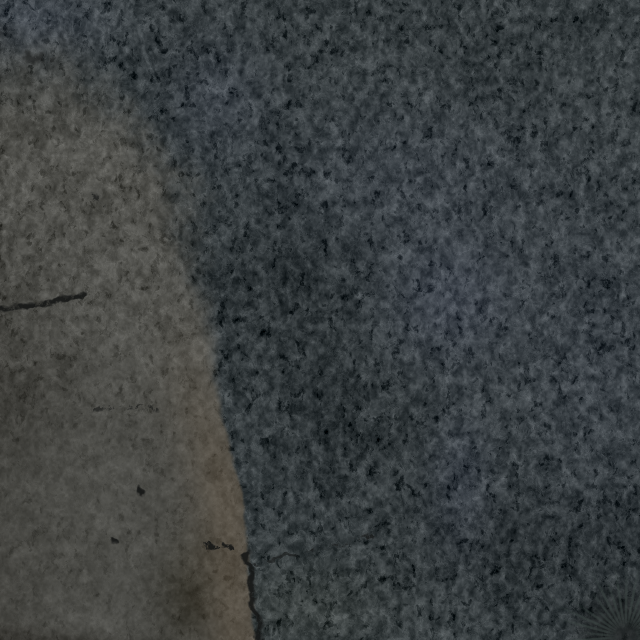
Reproduce this texture procedurally as a Shadertoy shader.

```glsl
// Weathered slate wall with a warm stone slab, hairline cracks and a needle sprig
const vec3 SLATE = vec3(0.212, 0.237, 0.246);
const vec3 BLUE_TINT = vec3(0.040, 0.040, 0.062);
const vec3 SHADE = vec3(0.052, 0.054, 0.054);
const vec3 SLAB = vec3(0.297, 0.297, 0.280);
const vec3 WARM_TINT = vec3(0.042, 0.018, -0.005);
const vec3 CRACK_COLOR = vec3(0.075, 0.080, 0.078);
const vec3 NEEDLE_COLOR = vec3(0.235, 0.275, 0.265);
const float GRAIN_SCALE = 88.0;
const float GRAIN_STRENGTH = 0.27;
const float PIT_STRENGTH = 0.120;
const float FINE_STRENGTH = 0.050;
const vec2 SPRIG_ROOT = vec2(0.978, 0.005);
const float NEEDLE_COUNT = 38.0;

float hash(vec2 p) {
    vec3 q = fract(p.xyx * 0.1031);
    q += dot(q, q.yzx + 33.33);
    return fract((q.x + q.y) * q.z);
}

float noise(vec2 p) {
    vec2 i = floor(p), f = fract(p);
    f = f * f * (3.0 - 2.0 * f);
    float low = mix(hash(i), hash(i + vec2(1, 0)), f.x);
    float high = mix(hash(i + vec2(0, 1)), hash(i + vec2(1, 1)), f.x);
    return mix(low, high, f.y);
}

float fbm(vec2 p) {
    float sum = 0.0, weight = 0.5;
    for (int i = 0; i < 4; i++) {
        sum += weight * (noise(p) - 0.5);
        p = mat2(0.8, 0.6, -0.6, 0.8) * p * 2.03 + 17.3;
        weight *= 0.58;
    }
    return sum;
}

// Soft elliptical patch
float patchAt(vec2 p, vec2 center, vec2 radius) {
    vec2 d = (p - center) / radius;
    return exp(-dot(d, d));
}

// Stroke between two points
float stroke(vec2 p, vec2 a, vec2 b, float width) {
    vec2 ab = b - a;
    float t = clamp(dot(p - a, ab) / dot(ab, ab), 0.0, 1.0);
    return 1.0 - smoothstep(width * 0.35, width * 1.3, length(p - a - ab * t));
}

float slabEdge(float y) {
    float bulge = 0.015 * exp(-pow((y - 0.22) / 0.12, 2.0));
    return 0.400 - 0.165 * y - 0.60 * max(y - 0.71, 0.0) + bulge;
}

// Broad slate tones: blue bloom and dark stains
vec3 slateTone(vec2 p) {
    float blue = patchAt(p, vec2(0.70, 0.53), vec2(0.10, 0.10));
    blue += 0.65 * patchAt(p, vec2(0.34, 0.85), vec2(0.08, 0.09));
    blue += 0.75 * patchAt(p, vec2(0.72, 0.25), vec2(0.05, 0.11));
    blue += 0.55 * patchAt(p, vec2(0.93, 0.44), vec2(0.15, 0.25));
    blue += 0.55 * patchAt(p, vec2(0.64, 0.72), vec2(0.20, 0.12));
    blue += 0.75 * patchAt(p, vec2(0.05, 0.97), vec2(0.13, 0.07));
    float dark = 0.75 * patchAt(p, vec2(0.41, 0.55), vec2(0.13, 0.11));
    dark += 0.65 * patchAt(p, vec2(0.50, 0.34), vec2(0.13, 0.13));
    dark += 0.80 * patchAt(p, vec2(0.82, 0.16), vec2(0.20, 0.07));
    dark += 0.50 * patchAt(p, vec2(0.27, 0.94), vec2(0.06, 0.16));
    dark += 0.55 * patchAt(p, vec2(0.96, 0.02), vec2(0.14, 0.12));
    float moss = patchAt(p, vec2(0.48, 0.05), vec2(0.14, 0.08));
    return SLATE + blue * BLUE_TINT - dark * SHADE + moss * vec3(0.028, 0.026, 0.014);
}

// Broad slab tones: warm rim, brown stain and cool left side
vec3 slabTone(vec2 p, float inset) {
    float rim = exp(-pow((inset - 0.025) / 0.055, 2.0)) * (1.0 - smoothstep(0.20, 0.58, p.y));
    float stain = patchAt(p, vec2(0.29, 0.075), vec2(0.045, 0.085));
    float cool = patchAt(p, vec2(0.0, 0.40), vec2(0.10, 0.13));
    float foot = 1.0 - smoothstep(0.005, 0.04, p.y + 0.12 * p.x);
    float corner = patchAt(p, vec2(0.0, 0.08), vec2(0.07, 0.12));
    float bright = patchAt(p, vec2(0.20, 0.60), vec2(0.16, 0.22));
    vec3 tone = SLAB + rim * WARM_TINT + 0.016 * bright;
    tone -= stain * vec3(0.080, 0.085, 0.095);
    return tone - SHADE * (0.9 * cool + 1.6 * foot + 0.6 * corner);
}

float cracks(vec2 p, float rough) {
    float c = stroke(p, vec2(0.32, 0.146), vec2(0.365, 0.149), 0.0035);
    c = max(c, 0.70 * stroke(p, vec2(0.40, 0.117), vec2(0.49, 0.138), 0.0035));
    c = max(c, 0.85 * stroke(p, vec2(0.49, 0.138), vec2(0.60, 0.178), 0.0050));
    c = max(c, 0.70 * stroke(p, vec2(0.14, 0.363), vec2(0.245, 0.361), 0.0045));
    c = max(c, 0.80 * stroke(p, vec2(0.145, 0.692), vec2(0.168, 0.682), 0.0060));
    c = max(c, 0.65 * stroke(p, vec2(0.04, 0.913), vec2(0.09, 0.904), 0.0080));
    c *= smoothstep(-0.08, 0.10, rough);
    c = max(c, stroke(p, vec2(-0.01, 0.517), vec2(0.075, 0.528), 0.0060));
    c = max(c, stroke(p, vec2(0.075, 0.528), vec2(0.134, 0.542), 0.0050));
    c = max(c, stroke(p, vec2(0.387, 0.135), vec2(0.406, -0.01), 0.0060));
    c *= smoothstep(-0.35, -0.02, rough);
    c = max(c, stroke(p, vec2(0.214, 0.239), vec2(0.221, 0.232), 0.0048));
    return max(c, stroke(p, vec2(0.176, 0.151), vec2(0.180, 0.149), 0.0045));
}

// Fan of thin needles: x is light, y is shade
vec2 sprig(vec2 p) {
    vec2 d = p - SPRIG_ROOT;
    float r = length(d), slot = atan(d.y, d.x) / 6.2831853 * NEEDLE_COUNT + 0.8 * r;
    float reach = 0.075 + 0.065 * hash(vec2(floor(slot), 4.0));
    float across = abs(fract(slot) - 0.5) * 6.2831853 * r / NEEDLE_COUNT;
    float fade = 1.0 - smoothstep(reach * 0.5, reach, r);
    float blade = 1.0 - smoothstep(0.0005, 0.0032, across);
    return vec2(blade * fade * smoothstep(0.008, 0.035, r), 1.0 - smoothstep(0.02, 0.11, r));
}

void mainImage(out vec4 fragColor, in vec2 fragCoord) {
    vec2 p = fragCoord / iResolution.xy;
    vec2 warp = vec2(fbm(p * 38.0), fbm(p * 38.0 + 51.0));
    float broad = fbm(p * 9.0 + 8.0);
    float mottle = fbm(p * 30.0 + 120.0);

    // Slab mask: crisp near the foot, dissolving toward the top
    float inset = slabEdge(p.y) - p.x + 0.010 * warp.x;
    float loose = smoothstep(0.30, 0.85, p.y);
    float softness = mix(0.004, 0.075, loose);
    float slab = smoothstep(-softness, softness, inset + 0.08 * loose * (broad + mottle));
    slab *= 1.0 - smoothstep(0.78, 1.0, p.y + 0.15 * broad);
    vec3 color = mix(slateTone(p), slabTone(p, inset), slab);
    color += 0.045 * broad + 0.055 * mottle;

    // Mineral grain, pale flecks and small dark pits
    vec2 q = p * GRAIN_SCALE + 0.9 * warp;
    float grain = fbm(q * vec2(1.20, 0.95));
    float fleck = 1.0 - smoothstep(0.0, 0.08, abs(fbm(q * 0.95 + 31.0) - 0.10));
    float pit = smoothstep(0.10, 0.32, fbm(q * vec2(1.25, 0.95) + 73.0));
    float wear = mix(1.0, mix(0.40, 0.80, smoothstep(0.25, 0.65, p.y)), slab);
    color += wear * (GRAIN_STRENGTH * grain + 0.034 * (fleck - 0.25));
    color -= wear * PIT_STRENGTH * (pit - 0.06);
    color += FINE_STRENGTH * mix(1.0, 0.7, slab) * (noise(p * 230.0) - 0.5);

    // Pale scratch, cracks and sprig
    color += 0.04 * stroke(p + 0.012 * warp, vec2(0.208, 0.985), vec2(0.247, 0.86), 0.004);
    color = mix(color, CRACK_COLOR, 0.88 * cracks(p + 0.022 * warp, grain));
    vec2 needles = sprig(p);
    color = mix(color, CRACK_COLOR, 0.50 * needles.y);
    color = mix(color, NEEDLE_COLOR, 0.55 * needles.x);
    fragColor = vec4(clamp(color, 0.0, 1.0), 1.0);
}
```
